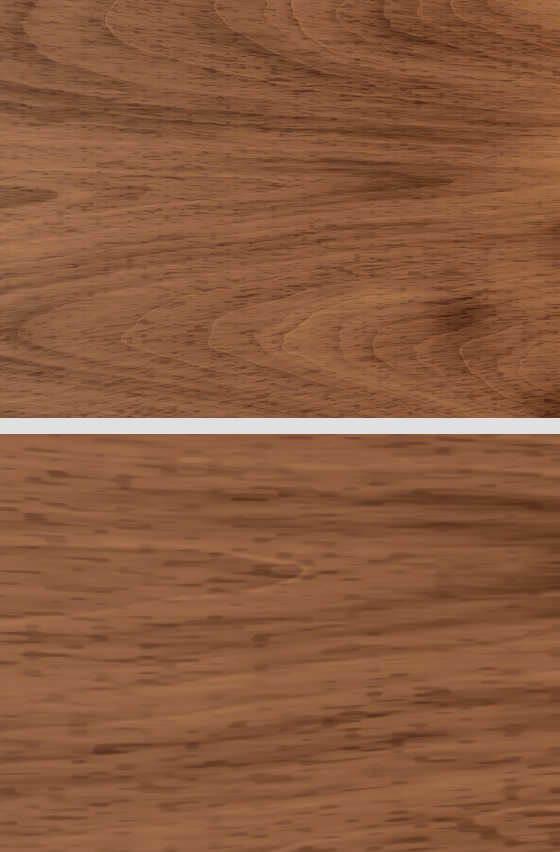
Top, the full canvas; bottom, a detail of the centre.
This texture is drawn by a WebGL 2 fragment shader. Its source:

```glsl
#version 300 es
precision highp float;
precision highp int;

uniform vec2 u_resolution;
out vec4 fragColor;

const vec3 DARK_WOOD = vec3(0.34, 0.185, 0.11);
const vec3 MID_WOOD = vec3(0.555, 0.363, 0.245);
const vec3 LIGHT_WOOD = vec3(0.69, 0.475, 0.315);
const vec3 PALE_SHIFT = vec3(-0.006, 0.008, 0.018);
const float RING_DENSITY = 4.8;
const float RING_CONTRAST = 0.62;
const float RING_LINE_WIDTH = 0.0032;
const float STREAK_CONTRAST = 0.95;
const float FIBRE_CONTRAST = 0.36;
const float PORE_CONTRAST = 0.50;
const vec2 PORE_SCALE = vec2(55.0, 270.0);
const float FAN_CENTRE = 0.57;

float hash(vec2 cell) {
    uvec2 k = uvec2(ivec2(cell)) * uvec2(1597334673u, 3812015801u);
    uint h = (k.x ^ k.y) * 1597334673u;
    h = (h ^ (h >> 15)) * 2246822519u;
    h ^= h >> 13;
    return float(h >> 8) / 16777216.0;
}

float noise(vec2 p) {
    vec2 i = floor(p), f = fract(p);
    f = f * f * (3.0 - 2.0 * f);
    return mix(mix(hash(i), hash(i + vec2(1, 0)), f.x),
               mix(hash(i + vec2(0, 1)), hash(i + vec2(1, 1)), f.x), f.y);
}

float fbm(vec2 p) {
    float sum = 0.0, weight = 0.5;
    for (int i = 0; i < 4; i++) {
        sum += weight * noise(p);
        p = p * 2.03 + 17.3;
        weight *= 0.5;
    }
    return sum / 0.9375;
}

float smoothMin(float a, float b, float r) {
    float h = max(r - abs(a - b), 0.0) / r;
    return min(a, b) - 0.25 * h * h * r;
}

float blotch(vec2 p, vec2 centre, vec2 radius) {
    vec2 d = (p - centre) / radius;
    return exp(-dot(d, d));
}

// Growth-ring coordinate: two nested arches opening to the right
float ringField(vec2 p) {
    float lower = p.y - (0.21 - 0.06 * p.x * p.x);
    float upper = p.y - (0.925 + 0.07 * p.x);
    float lowerBend = (22.0 - 8.0 * p.x) * (lower < 0.0 ? 2.2 : 1.0);
    float bend = smoothMin(lowerBend * lower * lower, 13.0 * upper * upper, 0.8);
    float wobble = 0.16 * (fbm(p * vec2(3.5, 8.0)) - 0.5)
                 + 0.035 * (fbm(p * vec2(14.0, 24.0) + 40.0) - 0.5);
    float tip = p.x - bend + wobble;
    float crowd = tip - 0.6;
    float n = RING_DENSITY * tip + 3.0 * (crowd + sqrt(crowd * crowd + 0.02)) - 0.42;
    return n + 0.5 * (noise(vec2(n * 0.8, 7.0)) - 0.5);
}

// Gradual darkening up to each ring edge, plus a thin line on the edge
float ringTone(float n) {
    float slope = length(vec2(dFdx(n), dFdy(n))) * u_resolution.y;
    float f = fract(n);
    float soft = clamp(max(1.5 * fwidth(n), 0.004 * slope), 0.01, 0.6);
    float ramp = f * f * (1.0 - smoothstep(1.0 - soft, 1.0, f));
    float strength = mix(0.35, 1.0, hash(vec2(floor(n), 3.0)));
    float edgeDistance = min(f, 1.0 - f) / max(slope, 0.001);
    float line = 1.0 - smoothstep(0.0, max(RING_LINE_WIDTH, 1.2 / u_resolution.y), edgeDistance);
    float lineTone = mix(-0.5, 0.32, step(0.5, hash(vec2(floor(n + 0.5), 9.0))));
    float packed = smoothstep(10.0, 45.0, slope);
    return RING_CONTRAST * strength * (0.28 - ramp) + line * lineTone * (1.0 - 0.7 * packed);
}

// Broad soft light and shade, including the shadow beside the knot
float shading(vec2 p) {
    float tone = 0.30 * (fbm(p * vec2(2.0, 3.5) + 60.0) - 0.5);
    tone -= 0.85 * blotch(p, vec2(1.10, 0.25), vec2(0.09, 0.085));
    tone -= 0.80 * blotch(p, vec2(1.36, 0.03), vec2(0.10, 0.10));
    tone -= 0.45 * blotch(p, vec2(1.36, 0.41), vec2(0.06, 0.08));
    tone -= 0.38 * blotch(p, vec2(0.98, 0.88), vec2(0.38, 0.13));
    tone -= 0.30 * blotch(p, vec2(1.08, 0.66), vec2(0.22, 0.05));
    tone += 0.40 * blotch(p, vec2(1.36, 0.65), vec2(0.12, 0.09));
    tone += 0.45 * blotch(p, vec2(1.32, 1.00), vec2(0.10, 0.05));
    tone += 0.25 * blotch(p, vec2(0.00, 0.38), vec2(0.35, 0.10));
    return tone;
}

void main() {
    vec2 p = gl_FragCoord.xy / u_resolution.y;
    float n = ringField(p);

    // Streaks that run along the rings
    float middle = blotch(p, vec2(0.7, 0.6), vec2(2.0, 0.2));
    float streaks = noise(vec2(p.x * 1.3, n * 0.5 + 90.0)) - 0.5
                  + 0.5 * (noise(vec2(p.x * 3.0, n * 2.3 + 150.0)) - 0.5);

    // Fine fibres and short dark pores converge toward the right
    vec2 grain = vec2(p.x, (p.y - FAN_CENTRE) * (1.0 + 0.3 * p.x) + 0.012 * noise(p * 5.0) + 2.0);
    float fibres = noise(grain * vec2(10.0, 150.0)) + noise(grain * vec2(35.0, 330.0)) - 1.0;
    float pores = smoothstep(0.58, 0.88, noise(grain * PORE_SCALE + 31.0));
    float poreAmount = mix(0.45, 1.0, smoothstep(0.3, 0.7, fbm(vec2(p.x * 3.0, n * 0.8 + 70.0))));

    float tone = 0.10 + ringTone(n) + shading(p);
    tone += STREAK_CONTRAST * mix(0.65, 1.1, middle) * streaks;
    tone += FIBRE_CONTRAST * fibres - PORE_CONTRAST * pores * poreAmount;

    vec3 colour = mix(MID_WOOD, DARK_WOOD, clamp(-tone, 0.0, 1.25));
    colour = mix(colour, LIGHT_WOOD, clamp(tone, 0.0, 1.0));
    colour += PALE_SHIFT * (1.0 - 1.5 * p.x);
    fragColor = vec4(colour, 1.0);
}
```
